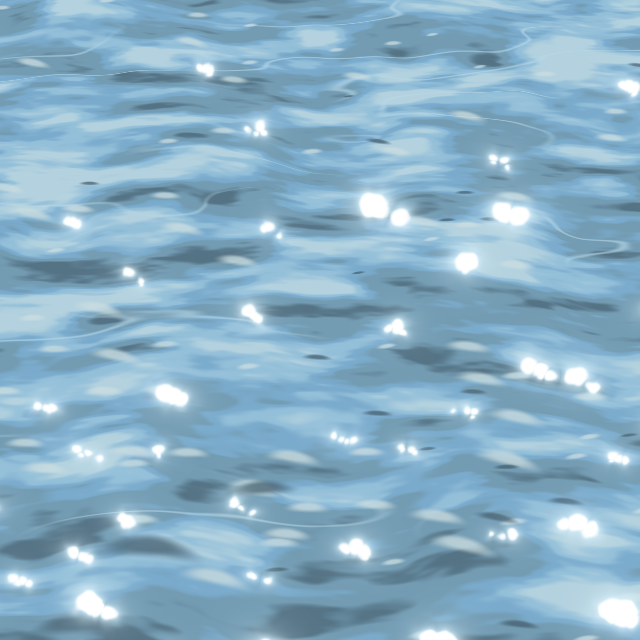
Reproduce this texture procedurally as a WebGL 2 fragment shader.

```glsl
#version 300 es
precision highp float;
// Sunlit rippled water with blooming white glints, pale crests and dark troughs.

uniform vec2 u_resolution;
out vec4 fragColor;

vec2 hash2(vec2 p) {
  vec3 q = fract(p.xyx * vec3(0.1031, 0.1030, 0.0973));
  q += dot(q, q.yzx + 33.33);
  return fract((q.xx + q.yz) * q.zy);
}

float noise(vec2 p) {
  vec2 i = floor(p), f = fract(p);
  f = f * f * (3.0 - 2.0 * f);
  float low = mix(hash2(i).x, hash2(i + vec2(1, 0)).x, f.x);
  float high = mix(hash2(i + vec2(0, 1)).x, hash2(i + 1.0).x, f.x);
  return mix(low, high, f.y);
}

float fbm(vec2 p) {
  float sum = 0.0, weight = 0.53;
  for (int i = 0; i < 4; i++) {
    sum += weight * noise(p);
    p = mat2(1.9, 0.25, -0.12, 2.0) * p + 17.3;
    weight *= 0.5;
  }
  return sum;
}

// Thin bright lines where the noise passes its middle value.
float crests(vec2 p, float width) {
  float line = abs(noise(p) + 0.25 * noise(p * 2.3 + 9.0) - 0.62);
  return (1.0 - smoothstep(0.0, width, line)) * smoothstep(0.5, 0.75, noise(p * 0.6 + 31.0));
}

// Scattered, slightly arched lens shapes that shrink with distance.
float dabs(vec2 p, vec2 cells, vec2 size, float chance, float seed) {
  vec2 home = floor(p * cells);
  float mask = 0.0;
  for (int j = -1; j <= 1; j++)
  for (int i = -1; i <= 1; i++) {
    vec2 id = home + vec2(i, j);
    vec2 place = hash2(id + seed), kind = hash2(id + seed + 57.0);
    if (kind.x > chance) continue;
    vec2 d = p - (id + place) / cells;
    d.y += d.x * (kind.y - 0.4) * 0.4 + 2.5 * d.x * d.x;
    vec2 radius = size * (0.5 + kind.y) * mix(1.3, 0.6, p.y);
    mask = max(mask, 1.0 - smoothstep(0.3, 1.0, length(d / radius)));
  }
  return mask;
}

// Clusters of round glints: x is the solid core, y the bloom around it.
vec2 glints(vec2 p, vec2 cells) {
  vec2 home = floor(p * cells), light = vec2(0.0);
  for (int j = -1; j <= 1; j++)
  for (int i = -1; i <= 1; i++) {
    vec2 id = home + vec2(i, j);
    vec2 place = hash2(id + 11.0), kind = hash2(id + 83.0);
    vec2 center = (id + place) / cells;
    float chance = 0.68 - 0.3 * center.x - 0.4 * smoothstep(0.65, 1.0, center.y);
    if (kind.x > chance) continue;
    float size = mix(0.006, 0.027, kind.y * kind.y);
    for (int k = 0; k < 4; k++) {
      vec2 r = hash2(id * 7.0 + float(k) * 19.0 + 140.0);
      float along = (r.x - 0.5) * (0.03 + size);
      vec2 offset = vec2(along, -0.3 * along + (r.y - 0.5) * 0.012);
      float radius = size * mix(0.45, 1.1, r.y);
      float d = length((p - center - offset) * vec2(1.0, 1.15)) - radius;
      float outside = max(d, 0.0);
      float bloom = 0.7 * exp(-outside / (0.003 + 0.4 * radius))
                  + 0.3 * exp(-outside / (0.012 + 0.6 * radius));
      light = max(light, vec2(1.0 - smoothstep(-0.003, 0.003, d), bloom));
    }
  }
  return light;
}

vec3 waterColor(float height) {
  vec3 color = mix(vec3(0.33, 0.45, 0.52), vec3(0.45, 0.61, 0.70), smoothstep(0.20, 0.34, height));
  color = mix(color, vec3(0.48, 0.67, 0.80), smoothstep(0.41, 0.50, height));
  color = mix(color, vec3(0.58, 0.75, 0.85), smoothstep(0.51, 0.61, height));
  return mix(color, vec3(0.70, 0.82, 0.87), smoothstep(0.62, 0.74, height));
}

void main() {
  vec2 uv = gl_FragCoord.xy / u_resolution;

  // Ripples grow finer toward the top.
  vec2 wave = vec2((uv.x - 0.5) * mix(4.5, 8.0, uv.y), uv.y * (17.0 + 13.0 * uv.y)) + 40.0;
  wave.y += 1.6 * noise(wave * vec2(0.7, 0.2)) + 0.5 * noise(wave * vec2(1.8, 0.5) + 5.0);
  float swell = noise(uv * vec2(3.0, 6.0) + 60.0) - 0.5;
  float height = 0.5 + 1.1 * (fbm(wave) - 0.5) + 0.10 * swell + 0.05 * (uv.y - 0.5);
  vec3 color = waterColor(height);

  // Crest lines, pale reflections and dark troughs.
  float crest = crests(wave * vec2(0.6, 0.7) + 90.0, 0.035);
  color = mix(color, vec3(0.72, 0.85, 0.91), 0.6 * crest);
  float pale = dabs(uv, vec2(9.0, 17.0), vec2(0.036, 0.009), 0.42, 210.0);
  color = mix(color, vec3(0.80, 0.87, 0.88), 0.75 * pale);
  float fleck = dabs(uv, vec2(8.0, 15.0), vec2(0.026, 0.005), 0.16, 320.0);
  float trough = dabs(uv, vec2(4.0, 8.0), vec2(0.075, 0.017), 0.28, 430.0);
  trough *= 1.0 - smoothstep(0.25, 0.45, uv.y);
  color = mix(color, vec3(0.27, 0.37, 0.43), 0.75 * max(fleck, trough));

  // Sun glints with ragged edges.
  vec2 ragged = uv + 0.006 * (vec2(noise(uv * 70.0), noise(uv * 70.0 + 25.0)) - 0.5);
  vec2 light = glints(ragged, vec2(7.0, 10.0));
  color = mix(color, vec3(0.86, 0.95, 0.99), 0.85 * light.y);
  color = mix(color, vec3(1.0), light.x);
  fragColor = vec4(color, 1.0);
}
```
